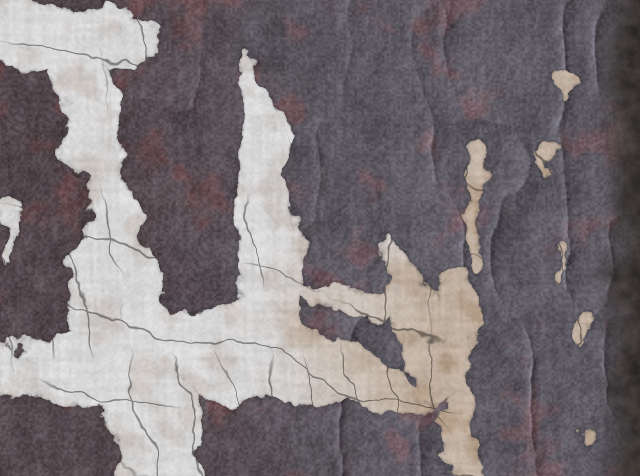
Reproduce this texture procedurally as a WebGL 2 fragment shader.

```glsl
#version 300 es
precision highp float;

uniform vec2 u_resolution;
out vec4 fragColor;

// Main bare branches: start and end of each stroke, then its two radii
const int BRANCHES = 12;
const vec4 branchEnds[BRANCHES] = vec4[BRANCHES](
  vec4(0.00, 0.94, 0.29, 0.91), vec4(0.16, 0.86, 0.22, 0.60),
  vec4(0.22, 0.60, 0.25, 0.36), vec4(0.00, 0.23, 0.50, 0.27),
  vec4(0.32, 0.22, 0.33, -0.05), vec4(0.55, 0.28, 0.56, 0.68),
  vec4(0.57, 0.70, 0.51, 0.88), vec4(0.56, 0.26, 0.84, 0.17),
  vec4(0.81, 0.48, 0.91, 0.26), vec4(0.95, 0.42, 0.955, 0.02),
  vec4(0.60, 0.40, 0.82, 0.35), vec4(1.03, 0.67, 1.00, 0.44));
const vec2 branchRadii[BRANCHES] = vec2[BRANCHES](
  vec2(0.085, 0.055), vec2(0.060, 0.045), vec2(0.045, 0.095),
  vec2(0.055, 0.100), vec2(0.090, 0.088), vec2(0.080, 0.062),
  vec2(0.055, 0.012), vec2(0.075, 0.042), vec2(0.020, 0.078),
  vec2(0.026, 0.030), vec2(0.018, 0.024), vec2(0.018, 0.013));

float hash(vec2 p) {
  return fract(sin(dot(p, vec2(127.1, 311.7))) * 43758.5453);
}

float noise(vec2 p) {
  vec2 i = floor(p), f = fract(p);
  f = f * f * (3.0 - 2.0 * f);
  return mix(mix(hash(i), hash(i + vec2(1, 0)), f.x),
             mix(hash(i + vec2(0, 1)), hash(i + vec2(1, 1)), f.x), f.y);
}

float fbm(vec2 p) {
  float sum = 0.0, amplitude = 0.5;
  for (int i = 0; i < 5; i++) {
    sum += amplitude * noise(p);
    p = mat2(1.6, 1.2, -1.2, 1.6) * p + 7.3;
    amplitude *= 0.5;
  }
  return sum;
}

vec2 wobble(vec2 p) {
  return vec2(fbm(p), fbm(p + 31.7)) - 0.5;
}

float taperedStroke(vec2 p, vec2 a, vec2 b, vec2 radii) {
  float t = clamp(dot(p - a, b - a) / dot(b - a, b - a), 0.0, 1.0);
  return length(p - mix(a, b, t)) - mix(radii.x, radii.y, t);
}

// Signed distance to the flaked areas, negative where the plaster is bare
float flakedArea(vec2 p) {
  vec2 q = p + 0.10 * wobble(p * 9.0);
  float d = 1e3;
  for (int i = 0; i < BRANCHES; i++) {
    vec4 ends = branchEnds[i];
    d = min(d, taperedStroke(q, ends.xy, ends.zw, branchRadii[i]));
  }
  // Small scattered slivers, mostly upright
  for (int i = 0; i < 7; i++) {
    float k = float(i);
    float x = i < 2 ? 0.03 + 0.10 * k : mix(1.02, 1.26, hash(vec2(k, 2.0)));
    vec2 a = vec2(x, fract(0.55 + k * 0.382));
    vec2 b = a + vec2(0.05 * (hash(vec2(k, 9.0)) - 0.5), -0.03 - 0.06 * hash(vec2(k, 5.0)));
    d = min(d, taperedStroke(q, a, b, vec2(0.014, 0.006)));
  }
  return d + 0.05 * (fbm(p * 24.0) - 0.49);
}

// Blistered surface with long upright creases
float paintHeight(vec2 p) {
  vec2 q = p + 0.07 * wobble(p * 7.0);
  float ridge = 1.0 - abs(2.0 * noise(q * vec2(13.0, 4.5) + 4.0) - 1.0);
  float creased = smoothstep(0.35, 0.9, p.x + 0.5 * noise(p * 5.0) - 0.15);
  return 0.5 * pow(ridge, 4.0) * creased + 0.32 * fbm(p * vec2(38.0, 26.0));
}

vec3 paintColor(vec2 p) {
  float cool = smoothstep(0.25, 0.85, p.x + 0.5 * (fbm(p * 4.0) - 0.5));
  vec3 color = mix(vec3(0.335, 0.290, 0.310), vec3(0.370, 0.355, 0.390), cool);
  color += vec3(0.07, 0.0, -0.01) * smoothstep(0.58, 0.75, fbm(p * 13.0 + 3.0));
  color *= 0.82 + 0.36 * fbm(p * vec2(24.0, 15.0) + 9.0);
  float slope = paintHeight(p + vec2(0.004, -0.004)) - paintHeight(p);
  color += vec3(0.62, 0.65, 0.70) * clamp(slope, -0.16, 0.28);
  color += 0.10 * (noise(p * 210.0) - 0.5);
  // Grimy border on the right
  float grime = smoothstep(1.24, 1.34, p.x + 0.08 * (fbm(p * 12.0) - 0.5));
  vec3 dirt = vec3(0.22, 0.20, 0.19) * (0.55 + 0.9 * fbm(p * 45.0));
  return mix(color, dirt, grime);
}

float crackLine(float coord, float width) {
  return 1.0 - smoothstep(0.0, width, abs(fract(coord) - 0.5));
}

vec3 plasterColor(vec2 p) {
  float stain = smoothstep(0.42, 0.98, p.x - 0.15 * p.y + 0.5 * (fbm(p * 6.0) - 0.45));
  vec3 color = mix(vec3(0.845, 0.845, 0.850), vec3(0.755, 0.690, 0.630), stain);
  color -= vec3(0.05, 0.07, 0.09) * smoothstep(0.48, 0.72, fbm(p * 17.0 + 5.0));
  // Faint woven threads
  float weave = noise(p * vec2(130.0, 14.0)) + noise(p * vec2(16.0, 110.0)) - 1.0;
  color += 0.045 * weave + 0.05 * (noise(p * 190.0) - 0.5);
  // Hairline cracks
  vec2 q = p + 0.12 * wobble(p * 6.0);
  float across = crackLine(q.y * 6.0 + q.x * 1.8, 0.022) * smoothstep(0.3, 0.55, noise(p * 7.0));
  float upright = crackLine(q.x * 11.0 + q.y * 1.5, 0.035) * smoothstep(0.4, 0.65, noise(p * 6.0 + 8.0));
  return color * (1.0 - 0.42 * max(across, upright));
}

void main() {
  vec2 p = gl_FragCoord.xy / u_resolution.y;
  float d = flakedArea(p);
  // Thin shadow and worn rim where the paint breaks off
  vec3 plaster = plasterColor(p) * mix(0.86, 1.0, smoothstep(0.0, 0.008, -d));
  vec3 paint = paintColor(p) * mix(0.88, 1.0, smoothstep(0.0, 0.012, d));
  vec3 color = mix(plaster, paint, smoothstep(-0.0018, 0.0018, d));
  fragColor = vec4(clamp(color, 0.0, 1.0), 1.0);
}
```
